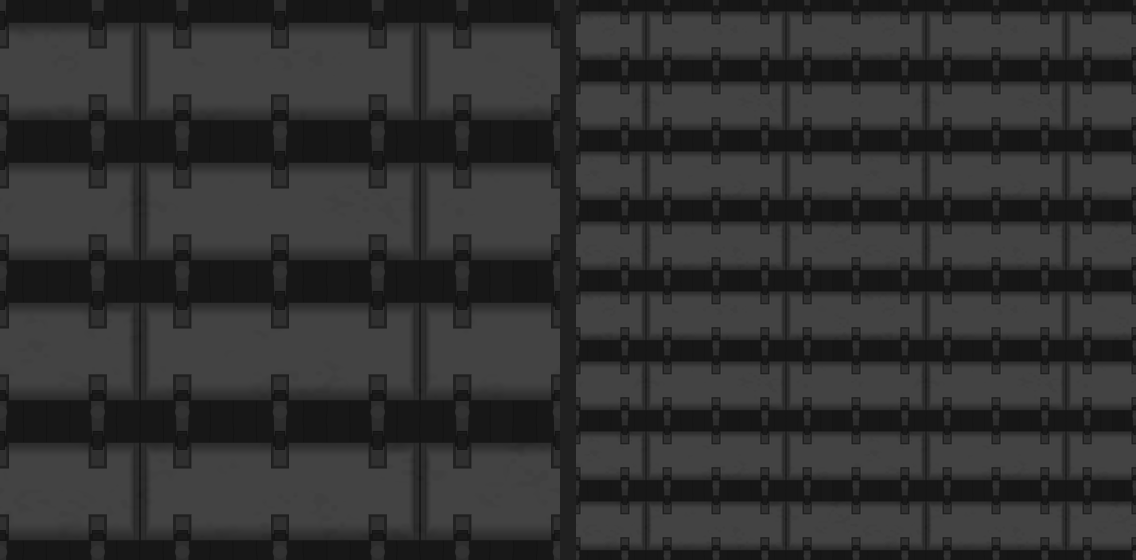
Left, the tile; right, the same tile 2 across and 2 down.
Reproduce this pattern procedurally as a Shadertoy shader.

```glsl
// Dark armour plates in four rows, parted by slatted grooves and joined by buckled straps.
// One mirrored cell, 2 across by 4 down, is layered from box and disc distances;
// wrapping noise adds faint smudges that differ from plate to plate.

const float SPAN = 768.0;              // design units along the canvas side
const vec2 CELL = vec2(384.0, 192.0);  // one plate and its groove
const float GROOVE = 29.0;             // half height of the groove
const float CLIP_STEP = 134.0;         // distance between straps on a plate
const float SLAT = 32.0;               // width of a groove slat

const float PLATE_TONE = 0.264;
const float STRAP_TONE = 0.187;
const float RIM_TONE = 0.132;
const float GROOVE_TONE = 0.090;
const float BUCKLE_TONE = 0.100;
const float LINE_TONE = 0.070;

float hash(vec2 p) {
    vec3 q = fract(vec3(p.xyx) * 0.1031);
    q += dot(q, q.yzx + 33.33);
    return fract((q.x + q.y) * q.z);
}

// Value noise that wraps after a whole number of cells.
float wrapNoise(vec2 uv, vec2 period) {
    vec2 p = uv * period;
    vec2 i = floor(p);
    vec2 f = fract(p);
    f = f * f * (3.0 - 2.0 * f);
    float a = hash(mod(i, period));
    float b = hash(mod(i + vec2(1, 0), period));
    float c = hash(mod(i + vec2(0, 1), period));
    float d = hash(mod(i + vec2(1, 1), period));
    return mix(mix(a, b, f.x), mix(c, d, f.x), f.y);
}

float box(vec2 p, vec2 center, vec2 halfSize) {
    vec2 d = abs(p - center) - halfSize;
    return length(max(d, 0.0)) + min(max(d.x, d.y), 0.0);
}

float fill(float dist, float aa) {
    return clamp(0.5 - dist / aa, 0.0, 1.0);
}

float plateTone(vec2 p, vec2 uv, float aa) {
    float edge = abs(p.y) - GROOVE;
    float end = 0.5 * CELL.x - abs(p.x);
    float reach = p.y > 0.0 ? 27.0 : 22.0;
    // Soft shade towards the edges, flat strips at both ends
    float shade = max(1.0 - smoothstep(0.0, reach, edge),
                      0.85 * (1.0 - smoothstep(7.0, 17.0, end)));
    float tone = PLATE_TONE - 0.088 * shade;
    tone = mix(tone, 0.172, fill(end - 8.0, aa));
    tone = mix(tone, RIM_TONE, 0.7 * fill(abs(end - 8.0) - 0.6, aa));
    tone = mix(tone, LINE_TONE, fill(end - 1.0, aa));
    // Sparse smudges
    float patches = smoothstep(0.62, 0.85, wrapNoise(uv, vec2(17.0, 19.0)));
    float streaks = smoothstep(0.45, 0.8, wrapNoise(uv, vec2(72.0, 96.0)));
    return tone - 0.014 * patches * streaks;
}

float grooveTone(vec2 p, vec2 uv, float aa) {
    float x = uv.x * SPAN + 1.6 * (wrapNoise(uv, vec2(24.0, 48.0)) - 0.5);
    float slat = mod(floor(x / SLAT), SPAN / SLAT);
    float joint = abs(mod(x + 0.5 * SLAT, SLAT) - 0.5 * SLAT);
    float tone = GROOVE_TONE + 0.006 * (hash(vec2(slat, 7.0)) - 0.5);
    return mix(tone, LINE_TONE, 0.75 * fill(joint - 0.8, aa));
}

float addStrap(float tone, vec2 p, float aa) {
    // Rimmed mounts on the plates above and below
    float mount = box(vec2(p.x, abs(p.y)), vec2(0.0, 46.5), vec2(12.3, 17.8));
    tone = mix(tone, RIM_TONE, fill(mount, aa));
    tone = mix(tone, STRAP_TONE, fill(mount + 3.6, aa));
    tone = mix(tone, 0.105, 0.8 * fill(abs(mount + 0.5) - 0.5, aa));
    // Tapered strap with a round swelling
    float width = 8.3 + 0.03 * p.y;
    float band = box(p, vec2(0.0), vec2(width, 31.0));
    float disc = length(p - vec2(0.0, 13.0)) - 10.0;
    tone = mix(tone, STRAP_TONE - 0.01, fill(min(band, disc), aa));
    tone = mix(tone, STRAP_TONE + 0.008, fill(disc + 1.0, aa));
    // Dark hinge pins behind the buckles
    float pins = min(box(p, vec2(0.0, 33.0), vec2(11.5, 4.8)),
                     box(p, vec2(0.0, -27.0), vec2(10.0, 7.5)));
    tone = mix(tone, LINE_TONE + 0.01, fill(pins, aa));
    // Buckles with a thin outline and a crossbar
    float buckle = min(box(p, vec2(0.0, 36.0), vec2(8.0, 7.0)),
                       box(p, vec2(0.0, -26.0), vec2(7.0, 13.0)));
    tone = mix(tone, LINE_TONE, fill(buckle, aa));
    tone = mix(tone, BUCKLE_TONE, fill(buckle + 1.0, aa));
    float bars = min(abs(p.y - 38.0), abs(p.y + 18.0)) - 0.6;
    return mix(tone, LINE_TONE, 0.6 * fill(max(bars, buckle), aa));
}

void mainImage(out vec4 fragColor, in vec2 fragCoord) {
    vec2 uv = fragCoord / iResolution.xy;
    float aa = SPAN / min(iResolution.x, iResolution.y);

    // Cell centred on a groove, below the middle of a plate
    vec2 p = mod(uv * SPAN + vec2(0.0, 2.0) + 0.5 * CELL, CELL) - 0.5 * CELL;
    float edge = abs(p.y) - GROOVE;
    float tone = mix(plateTone(p, uv, aa), grooveTone(p, uv, aa), fill(edge, aa));
    tone = mix(tone, LINE_TONE + 0.03, 0.7 * fill(abs(edge) - 0.6, aa));

    // Three straps per plate
    float nearest = clamp(round(p.x / CLIP_STEP), -1.0, 1.0);
    tone = addStrap(tone, vec2(p.x - nearest * CLIP_STEP, p.y), aa);

    fragColor = vec4(vec3(tone), 1.0);
}
```
